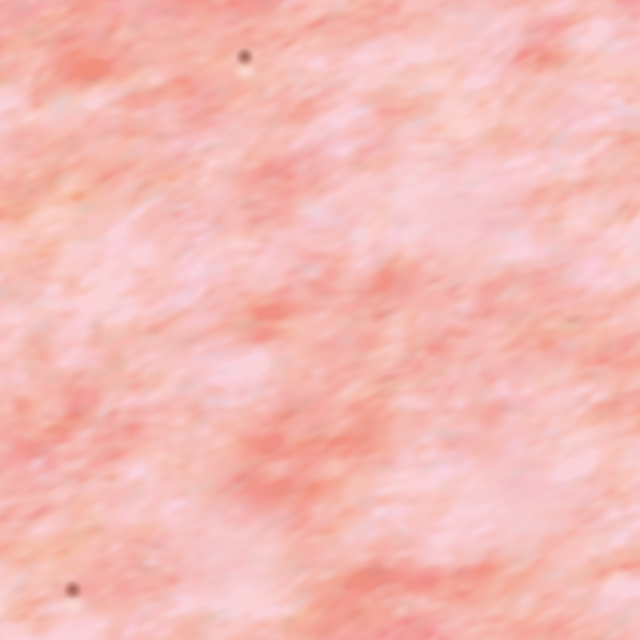
Reproduce this texture procedurally as a three.js fragment shader.

```glsl
varying vec2 vUv;

const vec3 FLUSH = vec3(0.95, 0.60, 0.56);
const vec3 SKIN = vec3(0.963, 0.725, 0.69);
const vec3 PALE = vec3(0.98, 0.80, 0.81);
const vec3 LILAC = vec3(0.97, 0.82, 0.86);
const vec3 PORE = vec3(0.62, 0.38, 0.33);
const vec3 GLINT = vec3(0.98, 0.87, 0.84);

const float TILT = 0.38;                 // streaks rise to the right
const vec2 STRETCH = vec2(0.65, 1.3);    // streaks are about twice as long as thick
const float WARP = 0.006;
const float BASE_SCALE = 2.5;
const float SCALE_STEP = 2.2;
const float CONTRAST = 3.0;
const float BROAD_DECAY = 0.95;
const float FINE_DECAY = 0.78;
const float HUE_SHIFT = 0.028;
const float GREY_SHIFT = 0.035;

const float MARK_GRID = 4.0;
const float MARK_SHARE = 0.3;
const vec2 MARK_SIZE = vec2(0.075, 0.042);
const float MARK_DEPTH = 1.6;
const float PATCH_GRID = 2.0;
const float PATCH_SHARE = 0.35;
const float PATCH_RADIUS = 0.14;
const float PORE_GRID = 4.0;
const float PORE_SHARE = 0.27;
const float PORE_RADIUS = 0.018;

vec3 hash3(vec2 p) {
  vec3 h = fract(p.xyx * vec3(0.1031, 0.1030, 0.0973));
  h += dot(h, h.yxz + 33.33);
  return fract((h.xxy + h.yzz) * h.zyx);
}

vec2 rotate(vec2 p, float angle) {
  float c = cos(angle), s = sin(angle);
  return vec2(c * p.x + s * p.y, c * p.y - s * p.x);
}

// Cellular noise: one soft bump per cell, raised or sunken at random.
float blotches(vec2 p, float seed) {
  vec2 cell = floor(p);
  float total = 0.0;
  for (int y = -1; y <= 1; y++) {
    for (int x = -1; x <= 1; x++) {
      vec2 id = cell + vec2(float(x), float(y));
      vec3 h = hash3(id + seed);
      vec2 d = p - id - h.xy;
      float bump = max(0.0, 1.0 - dot(d, d));
      total += (2.0 * h.z - 1.0) * bump * bump * bump;
    }
  }
  return total;
}

// Offset to the feature in this cell (xy) and whether it exists (z).
vec3 scatter(vec2 p, float grid, float share, float seed) {
  vec2 g = p * grid;
  vec3 h = hash3(floor(g) + seed);
  return vec3((fract(g) - 0.3 - 0.4 * h.xy) / grid, step(h.z, share));
}

float softDisc(float d) {
  return 1.0 - smoothstep(0.0, 1.0, d);
}

float skinTone(vec2 grain) {
  float tone = 0.0;
  float scale = BASE_SCALE;
  float weight = 0.52;
  for (int i = 0; i < 5; i++) {
    tone += weight * blotches(grain * scale, 17.0 * float(i) + 5.0);
    scale *= SCALE_STEP;
    weight *= i < 2 ? BROAD_DECAY : FINE_DECAY;
  }
  return tone * CONTRAST;
}

void main() {
  // Layered sines bend the streaks.
  vec2 bend = sin(vUv.yx * vec2(13.0, 17.0) + 2.0 * sin(vUv * 9.0))
            + 0.3 * sin(vUv.yx * 41.0 + vUv * 29.0);
  vec2 p = vUv + WARP * bend;
  vec2 grain = rotate(p, TILT) * STRETCH;

  // Flushed marks, ragged by the finer blotches.
  float ragged = 0.6 * blotches(grain * 24.0, 71.0);
  vec3 mark = scatter(p, MARK_GRID, MARK_SHARE, 41.0);
  float markDistance = length(rotate(mark.xy, TILT) / MARK_SIZE);
  float flush = mark.z * softDisc(markDistance) * (1.0 + ragged);

  // Tone runs from flushed through skin to pale.
  float tone = skinTone(grain) - MARK_DEPTH * flush;
  vec3 color = mix(SKIN, FLUSH, clamp(-tone / 2.05, 0.0, 1.25));
  color = mix(color, PALE, clamp(tone / 1.7, 0.0, 1.25));

  // Warm and cool drift, and faint grey flecks.
  color.b += HUE_SHIFT * (blotches(grain * 9.0, 83.0) + blotches(grain * 31.0, 97.0));
  color.r -= GREY_SHIFT * max(0.0, blotches(grain * 42.0, 113.0));

  // Lilac patches, broken up by the skin tone
  vec3 patchCell = scatter(p, PATCH_GRID, PATCH_SHARE, 29.0);
  float lilac = patchCell.z * softDisc(length(patchCell.xy) / PATCH_RADIUS);
  color = mix(color, LILAC, 0.65 * lilac);

  // Pores with a glint below
  vec3 pore = scatter(vUv, PORE_GRID, PORE_SHARE, 59.0);
  vec2 glintOffset = pore.xy + vec2(0.0, 1.3 * PORE_RADIUS);
  float glint = softDisc(length(glintOffset * vec2(0.7, 1.0)) / PORE_RADIUS);
  color = mix(color, GLINT, 0.8 * pore.z * glint);
  color = mix(color, PORE, 0.9 * pore.z * softDisc(length(pore.xy) / PORE_RADIUS));

  gl_FragColor = vec4(color, 1.0);
}
```
